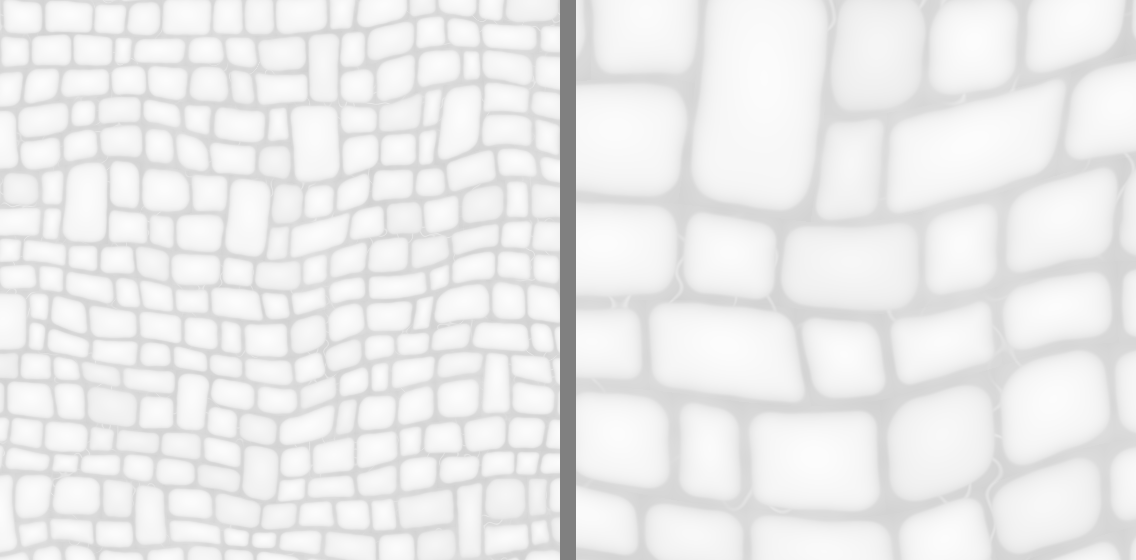
Left, the full canvas; right, a detail of the centre.
A WebGL 1 fragment shader for this texture map:

```glsl
precision highp float;
// Pale rounded stones laid in wavy courses over soft grey joints.
// Gradient noise bends a lattice of courses with jittered edges; each cell holds
// a rounded box, some span two courses, and depth inside the box sets the shade.

uniform vec2 u_resolution;

#define ROWS 17.0          // courses over the canvas height
#define COLS 14.5          // mean stones over the canvas width
#define WARP 0.075         // bend of the courses
#define WIDTH_JITTER 0.56  // spread of stone widths
#define EDGE_TILT 0.15     // lean of the upright joints
#define BIG_SHARE 0.30     // chance of a two-course stone per block
#define JOINT vec2(0.0022, 0.0031)  // half widths of the joints
#define ROUNDNESS 0.62     // corner radius against half size
#define RIM_DEPTH 0.0042   // falloff of the soft rim
#define JOINT_TONE 0.853
#define RIM_TONE 0.882
#define STONE_TONE 0.967

float hash(vec2 p) {
  vec3 q = fract(p.xyx * vec3(0.1031, 0.1030, 0.0973));
  q += dot(q, q.yzx + 33.33);
  return fract((q.x + q.y) * q.z);
}

float cornerSlope(vec2 cell, vec2 offset) {
  float angle = 6.2832 * hash(cell);
  return dot(vec2(cos(angle), sin(angle)), offset);
}

float gradientNoise(vec2 p) {
  vec2 i = floor(p), f = p - i;
  vec2 w = f * f * f * (f * (f * 6.0 - 15.0) + 10.0);
  vec2 e = vec2(1.0, 0.0);
  float low = mix(cornerSlope(i, f), cornerSlope(i + e, f - e), w.x);
  float high = mix(cornerSlope(i + e.yx, f - e.yx), cornerSlope(i + 1.0, f - 1.0), w.x);
  return mix(low, high, w.y);
}

// Height of the joint below a course, drifting along x
float courseEdge(float k, float x) {
  return k + 0.24 * (hash(vec2(k, 71.0)) - 0.5)
           + 0.22 * gradientNoise(vec2(x * 5.0, k * 7.37));
}

bool hasBigStone(float block, float band) {
  return hash(vec2(block + 19.0, band + 43.0)) < BIG_SHARE;
}

// Left edge of stone i; both courses of a band share the edges of a big stone
float stoneEdge(float i, float row, float y) {
  float band = floor(row * 0.5 + 0.1);
  bool shared = mod(i + 0.5, 4.0) < 2.0 && hasBigStone(floor((i + 0.5) / 4.0), band);
  vec2 seed = vec2(i, shared ? band + 200.0 : row);
  float middle = shared ? 2.0 * band + 1.0 : row + 0.5;
  return i + WIDTH_JITTER * (hash(seed) - 0.5)
           + EDGE_TILT * (hash(seed + 57.0) - 0.5) * (y - middle);
}

float roundedBox(vec2 p, vec2 halfSize, float radius) {
  vec2 e = abs(p) - halfSize + radius;
  vec2 c = pow(max(e, 0.00001), vec2(2.4));
  return pow(c.x + c.y, 1.0 / 2.4) + min(max(e.x, e.y), 0.0) - radius;
}

void main() {
  vec2 uv = gl_FragCoord.xy / u_resolution;

  // Bent lattice coordinates
  float bend = gradientNoise(uv * 2.3 + 3.4) + 0.22 * gradientNoise(uv * 7.0 + 11.0);
  float sway = 0.02 * gradientNoise(uv * 5.0 + 29.0);
  vec2 q = vec2(uv.x + sway, uv.y + WARP * bend) * vec2(COLS, ROWS);

  // Course, then stone within it
  float row = floor(q.y);
  row += step(courseEdge(row + 1.0, uv.x), q.y) - step(q.y, courseEdge(row, uv.x));
  float band = floor(row * 0.5 + 0.1);
  q.x += 4.0 * hash(vec2(band, 5.0));
  float i = floor(q.x);
  i += step(stoneEdge(i + 1.0, row, q.y), q.x) - step(q.x, stoneEdge(i, row, q.y));

  bool big = mod(i + 0.5, 4.0) < 1.0 && hasBigStone(floor((i + 0.5) / 4.0), band);
  float bottom = big ? 2.0 * band : row;
  float top = bottom + (big ? 2.0 : 1.0);
  vec2 lo = vec2(stoneEdge(i, row, q.y), courseEdge(bottom, uv.x));
  vec2 hi = vec2(stoneEdge(i + 1.0, row, q.y), courseEdge(top, uv.x));

  // Stone outline in canvas units
  vec2 id = vec2(i, bottom) + 131.0;
  vec2 cellSize = 1.0 / vec2(COLS, ROWS);
  vec2 p = (q - 0.5 * (lo + hi)) * cellSize;
  p.y += 0.1 * (hash(id) - 0.5) * p.x;
  vec2 inset = JOINT * (0.65 + 0.8 * hash(id + 7.0));
  vec2 halfSize = max(0.5 * (hi - lo) * cellSize - inset, 0.004);
  float radius = ROUNDNESS * mix(0.7, 1.3, hash(id + 13.0)) * min(halfSize.x, halfSize.y);
  float d = roundedBox(p, halfSize, radius) + 0.0012 * gradientNoise(uv * 55.0);

  // Joints: mottled grey with faint pale threads
  float thread = 1.0 - smoothstep(0.0, 0.07, abs(gradientNoise(uv * 38.0)));
  float patches = smoothstep(0.05, 0.35, gradientNoise(uv * 13.0 + 51.0));
  float joint = JOINT_TONE + 0.03 * gradientNoise(uv * 8.0) + 0.015 * gradientNoise(uv * 60.0)
              - 2.0 * clamp(d, 0.0, 0.01) + 0.05 * thread * patches;

  // Stones: soft rim, varied body and a broad highlight
  float body = STONE_TONE - 0.03 * pow(hash(id + 23.0), 6.0);
  float stone = mix(body, RIM_TONE, exp(min(d, 0.0) / RIM_DEPTH));
  vec2 glow = p / halfSize - vec2(0.0, 0.15);
  stone += 0.02 * exp(-3.0 * dot(glow, glow)) + 0.006 * gradientNoise(uv * 20.0);

  float soft = max(1.0 / u_resolution.y, 0.0012);
  float tone = mix(stone, joint, smoothstep(-soft, soft, d));
  gl_FragColor = vec4(vec3(tone), 1.0);
}
```
